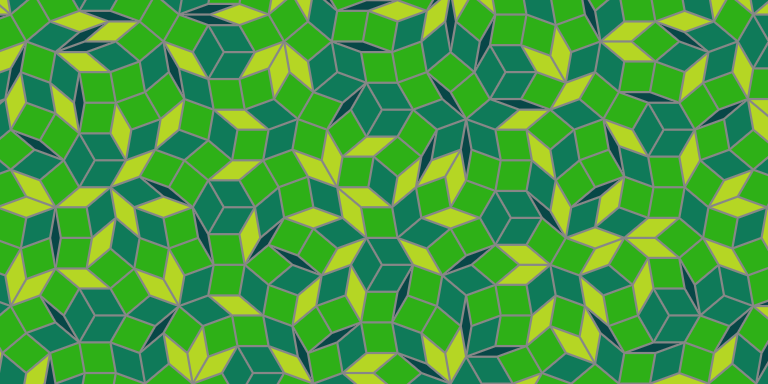
Reproduce this pattern procedurally as a WebGL 2 fragment shader.

```glsl
#version 300 es
precision highp float;
// Ninefold rhombus tiling, coloured by corner angle, with grey joints.

uniform vec2 u_resolution;
out vec4 fragColor;

const int FOLD = 9;
const float TURN = 6.28318530718;
const float EDGE_LENGTH = 0.081;  // tile edge, in canvas heights
const float JOINT_WIDTH = 0.071;  // joint, in tile edges

const vec3 JOINT_GREY = vec3(0.53);
const vec3 YELLOW = vec3(0.71, 0.84, 0.14);
const vec3 GREEN = vec3(0.18, 0.69, 0.09);
const vec3 TEAL = vec3(0.06, 0.48, 0.35);
const vec3 DARK_TEAL = vec3(0.03, 0.28, 0.28);

float hash(float n) {
    float h = fract(n * 0.1031);
    h *= h + 33.33;
    h *= h + h;
    return fract(h);
}

float cross2(vec2 a, vec2 b) {
    return a.x * b.y - a.y * b.x;
}

// Crossing of the lines dot(x, a) = c.x and dot(x, b) = c.y.
vec2 crossing(vec2 a, vec2 b, vec2 c) {
    return vec2(c.x * b.y - c.y * a.y, a.x * c.y - b.x * c.x) / cross2(a, b);
}

// Coordinates of v along the edges a and b.
vec2 edgeCoordinates(vec2 v, vec2 a, vec2 b) {
    return vec2(cross2(v, b), cross2(a, v)) / cross2(a, b);
}

// Line family k of the grid: direction in xy, random offset in z.
vec3 lineFamily(int k) {
    float angle = TURN * float(k) / float(FOLD);
    return vec3(cos(angle), sin(angle), hash(float(k) + 17.0));
}

// Step class 1 to 4 stands for corners of 40, 80, 60 and 20 degrees.
vec3 tileColour(int stepClass) {
    if (stepClass == 1) return YELLOW;
    if (stepClass == 2) return GREEN;
    if (stepClass == 3) return TEAL;
    return DARK_TEAL;
}

// Each crossing of two grid lines is dual to one rhombus.
// Returns the step class and the distance to the nearest edge.
vec2 findTile(vec2 p) {
    vec3 family[FOLD];
    for (int k = 0; k < FOLD; k++) family[k] = lineFamily(k);

    float scale = 0.5 * float(FOLD);
    vec2 q = p / scale;
    for (int i = 0; i < FOLD - 1; i++) {
        for (int j = i + 1; j < FOLD; j++) {
            vec2 a = family[i].xy;
            vec2 b = family[j].xy;
            vec2 offsets = vec2(family[i].z, family[j].z);
            vec2 firstLine = floor(vec2(dot(q, a), dot(q, b)) + offsets);

            // The two lines of each family that enclose the point
            for (int n = 0; n < 4; n++) {
                vec2 lines = firstLine + vec2(n & 1, n >> 1);
                vec2 x = crossing(a, b, lines - offsets);
                if (distance(q, x) > 0.65) continue;

                // Offset of the point from the centre of the tile
                vec2 d = scale * (q - x);
                for (int k = 0; k < FOLD; k++) {
                    if (k == i || k == j) continue;
                    float t = dot(x, family[k].xy) + family[k].z;
                    d += (fract(t) - 0.5) * family[k].xy;
                }
                vec2 uv = abs(edgeCoordinates(d, a, b));
                float inset = 0.5 - max(uv.x, uv.y);
                if (inset >= 0.0) {
                    int stepClass = min(j - i, FOLD - j + i);
                    return vec2(stepClass, inset * abs(cross2(a, b)));
                }
            }
        }
    }
    return vec2(1.0, 0.0);
}

void main() {
    vec2 centred = (gl_FragCoord.xy - 0.5 * u_resolution) / u_resolution.y;
    vec2 tile = findTile(centred / EDGE_LENGTH + vec2(3.7, 2.3));

    float pixel = 1.0 / (u_resolution.y * EDGE_LENGTH);
    float fill = clamp((tile.y - 0.5 * JOINT_WIDTH) / pixel + 0.5, 0.0, 1.0);
    vec3 colour = mix(JOINT_GREY, tileColour(int(tile.x)), fill);
    fragColor = vec4(colour, 1.0);
}
```
